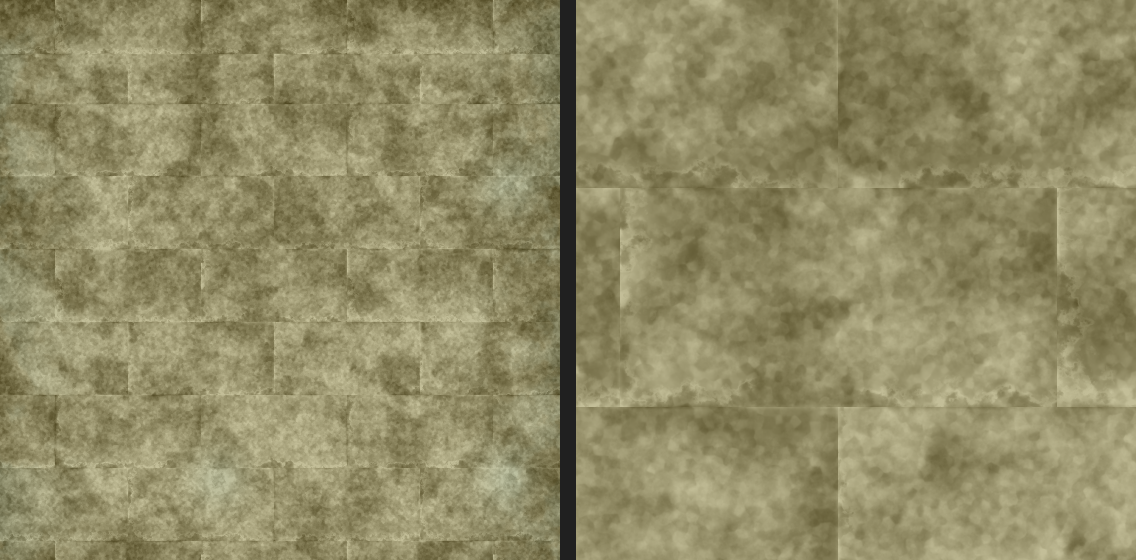
Left, the full canvas; right, a detail of the centre.
Reproduce this texture procedurally as a WebGL 1 fragment shader.

```glsl
precision highp float;
uniform vec2 u_resolution;

float hash(vec2 p) {
  p = fract(p * vec2(0.1031, 0.1137));
  p += dot(p, p.yx + 33.33);
  return fract((p.x + p.y) * p.x * 17.0);
}

// Cellular noise: each jittered cell point spreads its own value
float cells(vec2 p) {
  vec2 base = floor(p);
  float sum = 0.0, weight = 0.0;
  for (int j = -1; j <= 1; j++) {
    for (int i = -1; i <= 1; i++) {
      vec2 c = base + vec2(float(i), float(j));
      vec2 d = c + vec2(hash(c + 51.3), hash(c + 97.1)) - p;
      float w = exp(-7.0 * dot(d, d));
      sum += w * hash(c + 7.7);
      weight += w;
    }
  }
  return sum / weight;
}

float blotches(vec2 p) {
  float sum = 0.0, amp = 0.5;
  for (int i = 0; i < 5; i++) {
    sum += amp * cells(p);
    p = mat2(1.6, 1.2, -1.2, 1.6) * p + 13.7;
    amp *= 0.65;
  }
  return sum / 1.26;
}

void main() {
  vec2 uv = gl_FragCoord.xy / u_resolution;
  float px = 1.0 / min(u_resolution.x, u_resolution.y);

  // Running bond; the second course from the top is cut short
  float down = (1.0 - uv.y) * 7.68;
  float course = down + (down < 0.74 ? 0.26 : 0.58);
  float row = floor(course);
  float along = (uv.x * 7.68 - 0.76) * 0.5 + 0.5 * mod(row, 2.0);
  float top = (fract(course) - (row == 1.0 ? 0.32 : 0.0)) * 0.1302;
  float bottom = (1.0 - fract(course)) * 0.1302;
  float left = fract(along) * 0.2604;
  float side = min(left, 0.2604 - left);
  float edge = min(side, min(top, bottom));

  // Block faces recur every two blocks across and four courses down
  vec2 face = vec2(mod(floor(along), 2.0), mod(row, 4.0)) + 20.0;
  vec2 local = vec2(left, bottom) + 3.0 * vec2(hash(face), hash(face + 31.0));

  // Stains: clouds run across joints, the rest belongs to the face
  float cloud = blotches(uv * 9.0 + 31.0);
  float stain = blotches(local * 19.0 + 3.0);
  float rough = blotches(local * 52.0 + 60.0);
  float grit = cells(uv * 200.0 + 5.0);
  float tone = 0.68 + 0.68 * (stain - 0.5) + 0.62 * (cloud - 0.5)
    + 0.62 * (rough - 0.5) + 0.27 * (grit - 0.5) + 0.07 * (hash(face + 4.0) - 0.5);
  tone -= 0.13 * smoothstep(0.56, 0.42, 0.5 * (stain + cloud)) * (0.4 + exp(-edge * 45.0));

  // Faint woven grain, stronger in patches
  tone += 0.03 * sin(uv.x * 640.0) * sin(uv.y * 640.0) * smoothstep(0.4, 0.65, cloud);

  // Pale ragged crust rounds the lower left corner of each face
  float inset = 0.03 - length(max(0.03 - vec2(left, bottom), 0.0));
  float ragged = (rough - 0.5) * 0.035 + (stain - 0.5) * 0.03;
  float patchy = smoothstep(0.38, 0.62, cells(local * 15.0 + 9.0));
  float ridge = exp(-pow((inset - 0.006 + ragged) / 0.0035, 2.0));
  float dust = smoothstep(0.026, 0.0, min(bottom, top + 0.008) + 2.0 * ragged);
  tone += 0.22 * ridge * patchy + 0.1 * dust * patchy;

  // Soft broken joints, dark in places and pale in others
  float worn = cells(uv * 19.0 + 77.0);
  float broken = smoothstep(0.3, 0.6, cells(uv * 46.0 + 15.0) + 0.12);
  float bed = exp(-pow(min(top, bottom) / (0.0012 + 0.5 * px), 2.0));
  float head = exp(-pow(side / (0.0013 + 0.5 * px), 2.0));
  float headPale = hash(vec2(mod(floor(along + 0.5), 2.0), face.y) + 63.0);
  tone += bed * broken * mix(-0.17, 0.15, smoothstep(0.38, 0.6, worn));
  tone += head * broken * mix(-0.16, 0.17, smoothstep(0.35, 0.65, 0.5 * (headPale + worn)));

  // Weathered rings on a wide lattice, fading to the upper left
  vec2 ringPos = mod(uv - vec2(0.911, 0.664) + 0.2604, 0.5208) - 0.2604;
  float radius = length(ringPos) + (rough - 0.5) * 0.015;
  float ringFade = smoothstep(0.05, 0.45, uv.x - uv.y + 0.3);
  float ring = exp(-pow((radius - 0.016) / 0.006, 2.0)) * ringFade;
  float halo = exp(-dot(ringPos, ringPos) * 420.0) * ringFade;
  tone += 0.23 * ring + 0.04 * halo;

  // Darker borders and upper courses
  vec2 rim = abs(uv - 0.5) * 2.0;
  tone -= 0.24 * pow(rim.x, 6.0) + 0.15 * pow(rim.y, 8.0) + 0.13 * (uv.y - 0.4);

  vec3 olive = vec3(0.35, 0.32, 0.17);
  vec3 sand = vec3(0.72, 0.70, 0.55);
  vec3 color = mix(olive, sand, clamp(tone, -0.1, 1.12));
  float lichen = 0.5 * pow(rim.x, 5.0) * smoothstep(0.4, 0.62, cloud) + 0.5 * halo;
  color += lichen * vec3(-0.04, 0.01, 0.05);
  gl_FragColor = vec4(color, 1.0);
}
```
